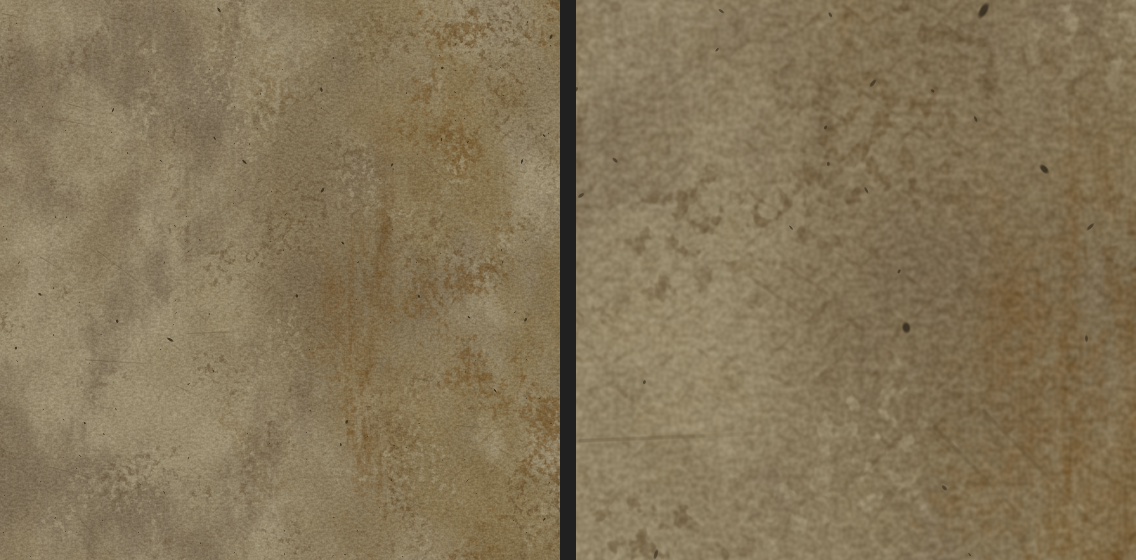
Left, the full canvas; right, a detail of the centre.
This texture is drawn by a Shadertoy shader. Its source:

```glsl
// Weathered plaster wall: a tan ground clouded with pale, grey and ochre tones,
// a rusty vertical seam, crumbling stains, rough grain, specks and scratches.
// Layers of gradient noise are thresholded into masks and blended in turn.

#define TAN vec3(0.540, 0.480, 0.368)
#define PALE vec3(0.600, 0.550, 0.437)
#define OCHRE vec3(0.520, 0.447, 0.300)
#define GREY vec3(0.475, 0.420, 0.333)
#define BROWN vec3(0.400, 0.325, 0.215)
#define RUST vec3(0.430, 0.310, 0.150)
#define CLOUD_SCALE 2.6
#define GRAIN_SCALE 170.0
#define GRAIN_DEPTH 0.068
#define SPECK_CELLS 22.0
#define SCRATCHES 16
#define SEAM_X 0.655

vec2 hash2(vec2 p) {
    vec3 q = fract(p.xyx * vec3(0.1031, 0.1030, 0.0973));
    q += dot(q, q.yzx + 33.33);
    return fract((q.xx + q.yz) * q.zy);
}

float cornerSlope(vec2 cell, vec2 offset) {
    float angle = 6.2832 * hash2(cell).x;
    return dot(vec2(cos(angle), sin(angle)), offset);
}

float gradientNoise(vec2 p) {
    vec2 i = floor(p), f = fract(p), e = vec2(1.0, 0.0);
    vec2 u = f * f * f * (f * (f * 6.0 - 15.0) + 10.0);
    float low = mix(cornerSlope(i, f), cornerSlope(i + e, f - e), u.x);
    float high = mix(cornerSlope(i + e.yx, f - e.yx), cornerSlope(i + 1.0, f - 1.0), u.x);
    return mix(low, high, u.y);
}

float fbm(vec2 p, int octaves) {
    float sum = 0.0, amplitude = 1.0;
    for (int i = 0; i < octaves; i++) {
        sum += amplitude * gradientNoise(p);
        p = mat2(1.6, 1.2, -1.2, 1.6) * p + 17.3;
        amplitude *= 0.6;
    }
    return sum;
}

// Soft window that rises over a.x..a.y and falls over b.x..b.y
float window(float x, vec2 a, vec2 b) {
    return smoothstep(a.x, a.y, x) * (1.0 - smoothstep(b.x, b.y, x));
}

// Short slanted flecks: noise stretched along a direction
float flecks(vec2 uv, float angle) {
    vec2 along = vec2(cos(angle), sin(angle));
    vec2 p = vec2(dot(uv, along), dot(uv, vec2(-along.y, along.x)));
    return smoothstep(0.2, 0.55, gradientNoise(p * vec2(48.0, 170.0)));
}

// Scattered slanted oval pits, a given share of the cells holding one
float specks(vec2 uv, float cells, float share) {
    vec2 p = uv * cells, id = floor(p);
    vec2 place = hash2(id + 5.0), kind = hash2(id + 71.0);
    vec2 d = fract(p) - mix(vec2(0.3), vec2(0.7), place);
    float angle = 0.6 + 2.2 * kind.y;
    d = mat2(cos(angle), -sin(angle), sin(angle), cos(angle)) * d;
    float size = mix(0.07, 0.2, place.x * place.y);
    float r = length(d * vec2(1.0, 1.0 + 2.0 * place.y));
    return (1.0 - smoothstep(size * 0.4, size, r)) * step(kind.x, share);
}

// Thin straight lines, fading along their length
float scratches(vec2 uv) {
    float mask = 0.0;
    for (int i = 0; i < SCRATCHES; i++) {
        vec2 start = hash2(vec2(float(i), 9.0)), shape = hash2(vec2(float(i), 43.0));
        float angle = mix(-0.9, 0.5, shape.x), len = mix(0.03, 0.12, shape.y);
        vec2 dir = vec2(cos(angle), sin(angle)), d = uv - start;
        float t = clamp(dot(d, dir) / len, 0.0, 1.0);
        float line = 1.0 - smoothstep(0.0004, 0.0018, length(d - dir * t * len));
        mask = max(mask, line * (1.0 - 0.7 * t));
    }
    return mask;
}

void mainImage(out vec4 fragColor, in vec2 fragCoord) {
    vec2 uv = fragCoord / iResolution.xy;

    // Noise at falling sizes
    float cloud = fbm(uv * CLOUD_SCALE + 3.7, 6);
    float mottle = fbm(uv * 9.0 + cloud, 6);
    float crumb = fbm(uv * vec2(82.0, 72.0) + 11.0, 3);
    float streak = fbm(uv * vec2(34.0, 5.0) + 31.0, 5);

    // Clouded ground, greyer at left and warmer at right
    float warm = smoothstep(0.36, 0.78, uv.x + 0.25 * cloud);
    vec3 color = mix(TAN, PALE, smoothstep(-0.4, 0.5, cloud + 0.4 * mottle));
    float greyCloud = fbm(uv * vec2(4.2, 2.8) + 57.0, 6) + 0.15 * streak + 0.2 * crumb;
    color = mix(color, GREY, smoothstep(-0.1, 0.6, greyCloud) * mix(0.85, 0.5, warm));
    float ochreCloud = fbm(uv * vec2(5.0, 3.5) + 83.0, 6) + 0.2 * crumb;
    color = mix(color, OCHRE, warm * smoothstep(-0.4, 0.35, ochreCloud) * 0.85);

    // Shaded band beside the seam, drawn with short flecks
    float bandX = uv.x + 0.05 * mottle;
    float band = window(bandX, vec2(0.43, 0.50), vec2(0.55, 0.68));
    band *= window(uv.y + 0.08 * cloud, vec2(0.30, 0.44), vec2(0.75, 0.96));
    float fleck = max(flecks(uv, 0.75), flecks(uv + 0.5, -0.6));
    color = mix(color, BROWN, band * (0.27 + 0.2 * mottle + 0.15 * crumb));
    color = mix(color, BROWN, fleck * (0.14 + 0.22 * band + 0.12 * warm));

    // Rust running down the seam and breaking out at right
    float drift = uv.x - SEAM_X + 0.06 * gradientNoise(vec2(uv.y * 4.0, 2.5)) + 0.05 * mottle;
    float seam = exp(-drift * drift / 0.0018) * window(uv.y, vec2(0.0, 0.22), vec2(0.45, 0.9));
    color = mix(color, RUST, clamp(seam * (0.32 + 0.7 * streak + 0.5 * crumb), 0.0, 0.8));
    float rustPatch = smoothstep(0.2, 0.75, fbm(uv * 5.5 + 127.0, 4) + 0.7 * crumb);
    color = mix(color, RUST, warm * rustPatch * 0.6);

    // Crumbling dark stains and pale flaked chips
    float stain = smoothstep(-0.05, 0.5, fbm(uv * 6.0 + 149.0, 5));
    color = mix(color, BROWN, stain * smoothstep(0.0, 0.5, crumb) * 0.6);
    float flaked = smoothstep(0.0, 0.5, fbm(uv * vec2(6.0, 4.0) + 191.0, 5));
    color = mix(color, PALE + 0.03, flaked * smoothstep(0.0, 0.5, -crumb) * 0.65);

    // Grain, scratches and specks
    float grain = gradientNoise(uv * GRAIN_SCALE * vec2(0.8, 1.25));
    grain += 0.9 * gradientNoise(uv * GRAIN_SCALE * 1.9 + 7.0);
    color += GRAIN_DEPTH * grain + 0.024 * crumb + 0.02 * mottle;
    color = mix(color, BROWN * 0.9, scratches(uv) * 0.35);
    float pits = 0.8 * specks(uv, SPECK_CELLS, 0.06);
    pits = max(pits, 0.6 * specks(uv + 0.37, SPECK_CELLS * 2.1, 0.07));
    color = mix(color, BROWN * 0.45, pits);

    fragColor = vec4(clamp(color, 0.0, 1.0), 1.0);
}
```
